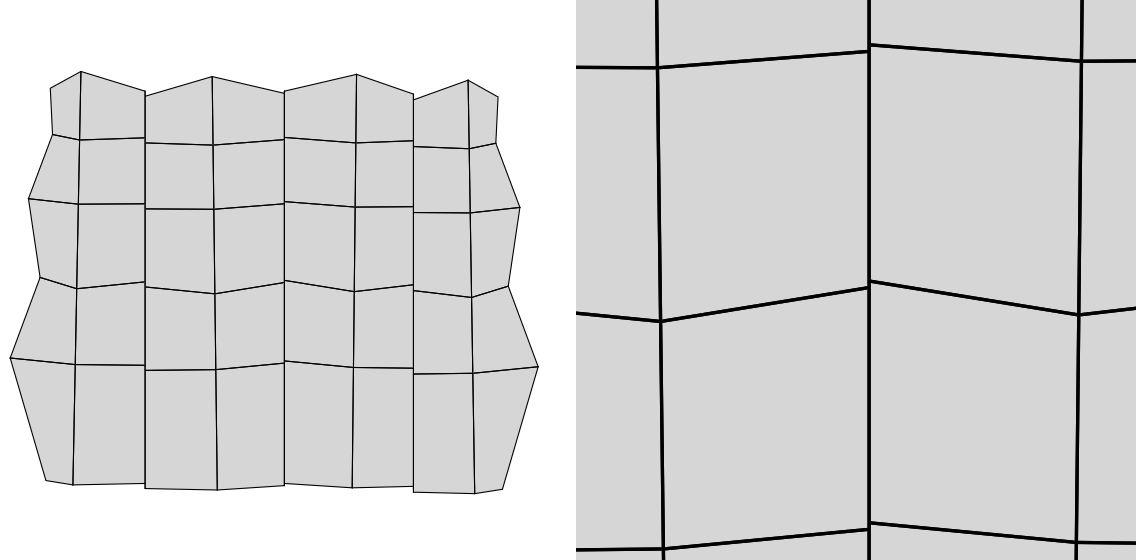
Left: the whole. Right: its middle third, enlarged.
Write a Shadertoy shader that draws this pattern.

```glsl
// Row heights along the ridges and the two kinds of panel side, in percent of the canvas
const float RIDGE_Y[6] = float[6](87.24, 75.0, 63.54, 48.44, 34.9, 13.41);
const float PLAIN_Y[6] = float[6](83.72, 75.39, 63.61, 49.67, 34.77, 13.67);
const float RAISED_Y[6] = float[6](84.24, 75.98, 64.52, 50.46, 36.07, 14.19);
const float JAGGED_X[6] = float[6](8.98, 9.38, 5.08, 7.16, 1.82, 8.2);

// Ridge x at the top and bottom, and the downward shift, of each panel
const vec3 PANEL[4] = vec3[4](
    vec3(14.45, 13.02, 0.0), vec3(37.89, 38.8, 0.91),
    vec3(63.67, 62.89, 0.52), vec3(83.59, 84.77, 1.56));
const float SEAM_X[3] = float[3](25.91, 50.78, 73.83);

float segmentDistance(vec2 p, vec2 a, vec2 b) {
    vec2 edge = b - a;
    float along = clamp(dot(p - a, edge) / dot(edge, edge), 0.0, 1.0);
    return length(p - a - edge * along);
}

// Share of a pixel that lies within the line
float strokeCoverage(float dist, float pixel) {
    return clamp((dist + 0.098) / pixel + 0.5, 0.0, 1.0)
         - clamp((dist - 0.098) / pixel + 0.5, 0.0, 1.0);
}

void mainImage(out vec4 fragColor, in vec2 fragCoord) {
    vec2 p = 100.0 * fragCoord / iResolution.xy;
    float pixel = 100.0 / iResolution.y;

    // Panel and the half of it that holds this point
    int panel = int(p.x > SEAM_X[0]) + int(p.x > SEAM_X[1]) + int(p.x > SEAM_X[2]);
    vec3 shape = PANEL[panel];
    float fall = (RIDGE_Y[0] - p.y - shape.z) / (RIDGE_Y[0] - RIDGE_Y[5]);
    bool leftHalf = p.x < mix(shape.x, shape.y, fall);
    bool raised = leftHalf == (panel % 2 == 0);
    bool outer = raised && (panel == 0 || panel == 3);
    float innerX = raised ? SEAM_X[1] : SEAM_X[panel < 2 ? 0 : 2];

    // Ridge line
    vec2 ridgeTop = vec2(shape.x, RIDGE_Y[0] - shape.z);
    vec2 ridgeBottom = vec2(shape.y, RIDGE_Y[5] - shape.z);
    float heavy = segmentDistance(p, ridgeTop, ridgeBottom);
    float thin = 1e3;

    // Seams span both of the shifted panels that meet there
    for (int i = 0; i < 3; i++) {
        float a = PANEL[i].z;
        float b = PANEL[i + 1].z;
        float top = (i == 1 ? RAISED_Y[0] : PLAIN_Y[0]) - min(a, b);
        float bottom = (i == 1 ? RAISED_Y[5] : PLAIN_Y[5]) - max(a, b);
        heavy = min(heavy, segmentDistance(p, vec2(SEAM_X[i], top), vec2(SEAM_X[i], bottom)));
    }

    // Cross lines, jagged outer sides and the signed distance to the sheet
    float outside = -1e3;
    vec2 previous = vec2(0.0);
    for (int row = 0; row < 6; row++) {
        float down = (RIDGE_Y[0] - RIDGE_Y[row]) / (RIDGE_Y[0] - RIDGE_Y[5]);
        vec2 ridge = vec2(mix(shape.x, shape.y, down), RIDGE_Y[row] - shape.z);
        float jagX = panel == 0 ? JAGGED_X[row] : 97.92 - JAGGED_X[row];
        float sideY = raised ? RAISED_Y[row] : PLAIN_Y[row];
        vec2 side = vec2(outer ? jagX : innerX, sideY - shape.z);

        float lineDistance = segmentDistance(p, ridge, side);
        if (row == 0 || row == 5) {
            thin = min(thin, lineDistance);
            float lineY = mix(ridge.y, side.y, (p.x - ridge.x) / (side.x - ridge.x));
            outside = max(outside, row == 0 ? p.y - lineY : lineY - p.y);
        } else {
            heavy = min(heavy, lineDistance);
        }

        if (outer && row > 0) {
            thin = min(thin, segmentDistance(p, previous, side));
            float along = (previous.y - p.y) / (previous.y - side.y);
            bool beside = (along >= 0.0 || row == 1) && (along < 1.0 || row == 5);
            if (beside) {
                float edgeX = mix(previous.x, side.x, clamp(along, 0.0, 1.0));
                outside = max(outside, leftHalf ? edgeX - p.x : p.x - edgeX);
            }
        }
        previous = side;
    }

    // Grey cells on white; shared edges carry two strokes and come out heavier
    float fill = clamp(0.5 - outside / pixel, 0.0, 1.0);
    vec3 color = mix(vec3(1.0), vec3(0.84), fill);
    float gap = 1.0 - strokeCoverage(heavy, pixel);
    color *= gap * gap * (1.0 - strokeCoverage(thin, pixel));
    fragColor = vec4(color, 1.0);
}
```
